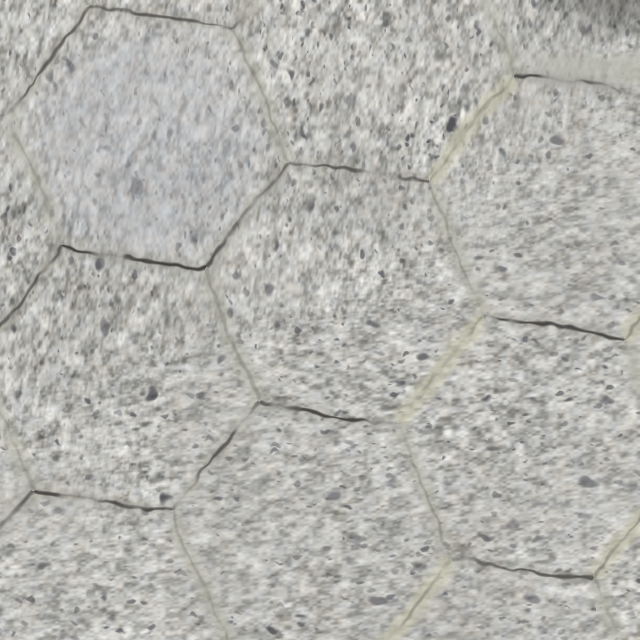
Reproduce this texture procedurally as a Shadertoy shader.

```glsl
// Worn concrete paving: a skewed lattice of hexagonal slabs with thin broken joints,
// pale grout and streaky speckled aggregate. Slabs come from axial hex rounding,
// grain from stretched value noise, and dark or light chips from jittered cells.

const vec2 SLAB_CENTER = vec2(0.536, 0.542);
const vec2 STEP_A = vec2(0.305, -0.242);   // lattice step to the lower right slab
const vec2 STEP_B = vec2(-0.047, -0.379);  // lattice step to the slab below
const float PITCH = 0.38;                  // mean distance between slab centers
const float JOINT_WIDTH = 0.0024;          // half width of the dark joint
const float GROUT_WIDTH = 0.021;           // half width of the pale band
const float GRAIN_CONTRAST = 0.56;
const float HIGHLIGHT = 0.72;              // grain brightens less than it darkens
const vec2 GRAIN_SCALE = vec2(145.0, 80.0);
const vec3 CONCRETE = vec3(0.728, 0.725, 0.707);
const vec3 POLISHED = vec3(0.725, 0.727, 0.727);
const vec3 GROUT = vec3(0.725, 0.722, 0.68);
const vec3 PALE_GROUT = vec3(0.775, 0.77, 0.70);
const vec3 JOINT = vec3(0.25, 0.24, 0.23);
const vec3 DARK_CHIP = vec3(0.32, 0.32, 0.34);
const vec3 LIGHT_CHIP = vec3(0.87, 0.87, 0.86);

float hash(vec2 p) {
    vec3 q = fract(vec3(p.xyx) * 0.1031);
    q += dot(q, q.yzx + 33.33);
    return fract((q.x + q.y) * q.z);
}

float noise(vec2 p) {
    vec2 i = floor(p), f = fract(p);
    f = f * f * (3.0 - 2.0 * f);
    return mix(mix(hash(i), hash(i + vec2(1, 0)), f.x),
               mix(hash(i + vec2(0, 1)), hash(i + vec2(1, 1)), f.x), f.y);
}

vec2 noise2(vec2 p) {
    return vec2(noise(p), noise(p + 47.0)) - 0.5;
}

// Three octaves of noise, centered on zero.
float grainLayer(vec2 p) {
    return 0.3 * noise(p * 0.55 + 5.1) + 0.45 * noise(p) + 0.35 * noise(p * 1.9 + 17.3) - 0.55;
}

// Nearest slab index for axial lattice coordinates.
vec2 hexRound(vec2 uv) {
    vec3 c = vec3(uv, -uv.x - uv.y);
    vec3 r = round(c), e = abs(r - c);
    if (e.x > e.y && e.x > e.z) r.x = -r.y - r.z;
    else if (e.y > e.z) r.y = -r.x - r.z;
    return r.xy;
}

// Coverage of irregular chips scattered one per cell; turn swaps their long axis.
float chips(vec2 p, float cells, float density, float size, float turn, float seed) {
    vec2 g = p * cells, id = floor(g);
    vec2 warped = g + 1.3 * size * noise2(g / size * 0.6 + seed);
    float cover = 0.0, soft = 0.05 + 0.8 * cells / iResolution.y;
    for (int y = -1; y <= 1; y++)
    for (int x = -1; x <= 1; x++) {
        vec2 c = id + vec2(x, y), k = c + seed;
        vec2 d = warped - c - vec2(hash(k + 3.7), hash(k + 9.1));
        d *= mix(vec2(1.25, 0.7), vec2(0.7, 1.25), turn);
        float h = hash(k + 5.3), radius = size * mix(0.35, 1.0, h * h);
        float present = step(hash(k), density) * mix(0.45, 1.0, hash(k + 7.9));
        cover = max(cover, present * (1.0 - smoothstep(radius - soft, radius + soft, length(d))));
    }
    return cover;
}

void mainImage(out vec4 fragColor, in vec2 fragCoord) {
    vec2 p = fragCoord / iResolution.y;
    float px = 1.0 / iResolution.y;

    // Slab and distance to its closest edge, with slightly wandering outlines.
    vec2 wander = 0.010 * noise2(p * 15.0) + 0.006 * noise2(p * 65.0);
    vec2 uv = inverse(mat2(STEP_A, STEP_B)) * (p + wander - SLAB_CENTER);
    vec2 slab = hexRound(uv), f = uv - slab;
    vec3 side = vec3(f.x + 0.5 * f.y, 0.5 * f.x + f.y, 0.5 * (f.x - f.y));
    vec3 reach = abs(side);
    float edge = (0.5 - max(reach.x, max(reach.y, reach.z))) * PITCH;

    // Joint strength by direction: A slants, B is nearly level, the third is faint.
    bool isA = reach.x > reach.y && reach.x > reach.z;
    bool isB = !isA && reach.y > reach.z;
    vec2 across = isA ? vec2(1, 0) * sign(side.x)
                : isB ? vec2(0, 1) * sign(side.y) : vec2(1, -1) * sign(side.z);
    float edgeHash = hash(2.0 * slab + across + 51.0);
    float pale = isA ? smoothstep(0.46, 0.64, p.x) : 0.0;
    float jointStrength = isA ? mix(0.75, 0.4, pale) : isB ? 0.9 : 0.25;
    float groutStrength = isA ? mix(0.6, 0.95, pale) : isB ? 0.4 : 0.75;
    jointStrength *= mix(0.75, 1.1, edgeHash);

    // Grain turns from upright at the upper left to level at the lower right.
    float turn = smoothstep(0.55, 1.05, 0.6 * p.x + 1.0 - p.y + 0.25 * (noise(p * 5.0) - 0.5));
    float upright = grainLayer(vec2(p.x - 0.15 * p.y, p.y) * GRAIN_SCALE);
    float level = grainLayer(vec2(p.x, p.y - 0.12 * p.x) * GRAIN_SCALE.yx + 31.0);
    float grain = mix(upright, level, turn) / length(vec2(turn, 1.0 - turn));
    grain *= grain > 0.0 ? HIGHLIGHT : 1.0;

    // Wear: a polished slab, smooth grout and a dusty strip calm the speckle.
    float polish = 1.0 - smoothstep(0.12, 0.23, length(p - vec2(0.23, 0.77)));
    float dust = smoothstep(0.78, 0.88, p.x) * (1.0 - smoothstep(0.012, 0.04, abs(p.y - 0.89)));
    float grout = groutStrength * (1.0 - smoothstep(0.2, 1.0, edge / GROUT_WIDTH));
    float coarse = 1.0 - smoothstep(0.08, 0.3, length(p - vec2(0.58, 0.9)));
    float rough = mix(0.85, 1.1, hash(slab + 12.0)) * (1.0 - 0.45 * polish) * (1.0 + 0.2 * coarse);
    rough *= mix(0.75, 1.25, noise(p * 9.0 + 3.0)) * (1.0 - 0.65 * grout) * (1.0 - 0.75 * dust);

    // Base tone with broad mottling and a faint warm and cool tint.
    vec3 color = mix(CONCRETE, POLISHED, polish);
    color += 0.02 * (hash(slab + 4.0) - 0.5) + 0.05 * (noise(p * 7.0) - 0.5);
    color += vec3(0.02, 0.0, -0.02) * (noise(p * 75.0 + 8.0) - 0.5);
    color = mix(color, mix(GROUT, PALE_GROUT, pale), max(grout, 0.7 * dust));
    color += GRAIN_CONTRAST * rough * grain;

    // Aggregate chips, thicker in the rough upper middle.
    float crowd = 0.10 + 0.16 * noise(p * 6.0 + 20.0) + 0.2 * coarse;
    color = mix(color, LIGHT_CHIP, 0.6 * rough * chips(p, 75.0, 0.18, 0.28, turn, 211.0));
    color = mix(color, DARK_CHIP, 0.65 * rough * chips(p, 66.0, crowd, 0.34, turn, 17.0));
    color = mix(color, DARK_CHIP, 0.8 * rough * chips(p, 23.0, 0.17, 0.22, turn, 93.0));

    // Broken dark joints inside a soft shade, then the shaded upper right corner.
    float broken = smoothstep(0.25, 0.6, 0.7 * noise(p * 17.0 + 60.0) + 0.3 * noise(p * 60.0));
    float width = JOINT_WIDTH * mix(0.4, 1.35, noise(p * 40.0));
    float line = 1.0 - smoothstep(width - px, width + 1.5 * px, edge);
    float shade = exp(-edge / 0.005);
    color = mix(color, JOINT, clamp(jointStrength * (0.75 * line * broken + 0.25 * shade), 0.0, 1.0));
    color *= 1.0 - 0.32 * (1.0 - smoothstep(0.0, 0.13, length((p - vec2(0.98, 1.0)) * vec2(0.7, 1.4))));

    fragColor = vec4(clamp(color, 0.0, 1.0), 1.0);
}
```
